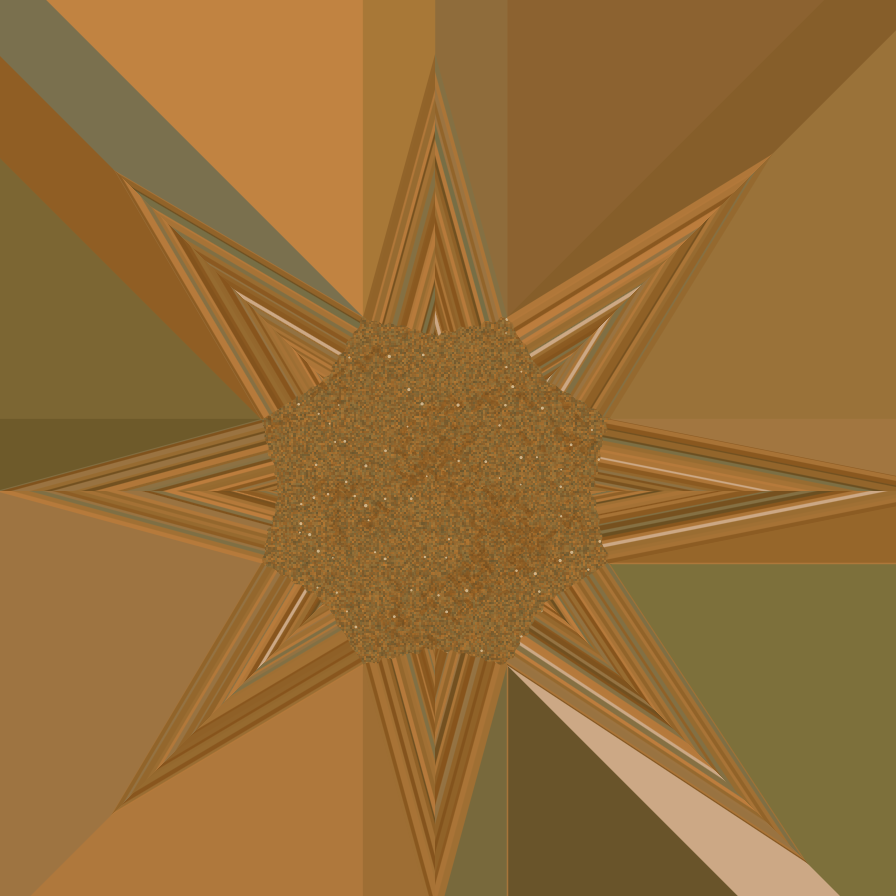
This background is drawn by a Shadertoy shader. Its source:

```glsl
// An eight-pointed star of nested chevron stripes around a grainy stone core.
// The plane folds into eight sectors; each holds a spike, a two-tone strip behind
// it and a flat wedge beside it. Cellular noise and sines texture the core.

const vec2  CENTER  = vec2(0.4857, 0.4518);
const float STEP    = 0.785398;  // angle of one sector
const float HALF    = 0.0807;    // half width of a spike's base
const float APOTHEM = 0.1935;    // distance from center to a spike's base
const float NOTCH   = 0.1750;    // distance to the middle of a core side
const float STRIPES = 25.0;      // chevrons in one spike
const float GRAIN   = 430.0;     // grain cells across the canvas
const float SPECKS  = 48.0;      // speck cells across the canvas

const vec3 RUST  = vec3(0.53, 0.33, 0.11);
const vec3 OCHRE = vec3(0.59, 0.42, 0.19);
const vec3 AMBER = vec3(0.74, 0.49, 0.24);
const vec3 MOSS  = vec3(0.46, 0.43, 0.27);
const vec3 UMBER = vec3(0.42, 0.31, 0.13);
const vec3 CREAM = vec3(0.80, 0.66, 0.52);
const vec3 OLIVE = vec3(0.49, 0.44, 0.23);
const vec3 SAND  = vec3(0.62, 0.455, 0.255);
const vec3 TAN   = vec3(0.685, 0.47, 0.235);
const vec3 KHAKI = vec3(0.605, 0.447, 0.225);

// Counterclockwise from the right: tip distances, wedges, both halves of strips
const float TIP[8] = float[8](0.60, 0.532, 0.488, 0.506, 0.49, 0.512, 0.49, 0.587);
const vec3 WEDGE[8] = vec3[8](KHAKI, vec3(0.55, 0.385, 0.19), vec3(0.757, 0.514, 0.255),
    vec3(0.486, 0.40, 0.20), SAND, TAN, vec3(0.41, 0.33, 0.165), OLIVE);
const vec3 STRIP_LEFT[8] = vec3[8](vec3(0.635, 0.463, 0.25), vec3(0.525, 0.37, 0.165),
    vec3(0.66, 0.47, 0.215), vec3(0.565, 0.37, 0.14), SAND, TAN, vec3(0.47, 0.41, 0.235), OLIVE);
const vec3 STRIP_RIGHT[8] = vec3[8](vec3(0.59, 0.40, 0.165), KHAKI, vec3(0.56, 0.425, 0.23),
    vec3(0.48, 0.44, 0.305), vec3(0.43, 0.353, 0.165), SAND, vec3(0.62, 0.43, 0.205), CREAM);

float hash(vec2 p) {
    vec3 q = fract(vec3(p.xyx) * 0.1031);
    q += dot(q, q.yzx + 33.33);
    return fract((q.x + q.y) * q.z);
}

// Distance to the nearest scattered point, and that point's random value
vec2 cellular(vec2 p) {
    vec2 cell = floor(p), best = vec2(9.0, 0.0);
    for (int y = -1; y <= 1; y++)
    for (int x = -1; x <= 1; x++) {
        vec2 c = cell + vec2(x, y);
        vec2 site = c + 0.15 + 0.7 * vec2(hash(c), hash(c + 71.0));
        float d = distance(p, site);
        if (d < best.x) best = vec2(d, hash(c + 137.0));
    }
    return best;
}

vec3 stripeColor(float index, float seed) {
    float pick = hash(vec2(index, seed)), shade = hash(vec2(index + 40.0, seed));
    vec3 color = mix(OCHRE, AMBER, shade);
    if (pick < 0.24) color = mix(RUST, OCHRE, shade);
    else if (pick < 0.44) color = mix(MOSS, SAND, shade);
    else if (pick < 0.56) color = mix(UMBER, RUST, shade);
    else if (pick > 0.97) color = CREAM;
    return color;
}

// Stripes of uneven width, finer toward the inside
vec3 chevrons(float t, float seed, float blur) {
    float x = STRIPES * pow(t, 0.75);
    float index = floor(x + 0.5);
    float edge = index + 0.75 * (hash(vec2(index, seed + 9.0)) - 0.5);
    float w = clamp(blur * STRIPES * 0.75 * pow(t, -0.25), 0.01, 0.5);
    return mix(stripeColor(index - 1.0, seed), stripeColor(index, seed),
               smoothstep(edge - w, edge + w, x));
}

vec3 stone(vec2 p, float px) {
    // Fine grain
    vec2 g = floor(p * GRAIN);
    vec3 color = mix(vec3(0.49, 0.395, 0.21), vec3(0.62, 0.41, 0.17), hash(g));
    color *= 0.88 + 0.24 * hash(g + 211.0);
    // Clustered rust patches, denser at the lower right
    float drift = sin(p.x * 37.0 + 2.0 * sin(p.y * 29.0)) + sin(p.y * 43.0 - p.x * 21.0);
    float cluster = 0.45 + 0.16 * drift - 1.6 * distance(p, vec2(0.06, -0.04));
    vec2 blob = cellular(p * 75.0 + 0.4 * sin(p.yx * 310.0));
    float patchy = smoothstep(0.6, 0.3, blob.x) * smoothstep(0.0, 0.25, cluster - 0.65 * blob.y);
    color = mix(color, RUST * (0.85 + 0.3 * hash(g + 31.0)), 0.6 * patchy);
    color *= 1.06 - 0.14 * cellular(p * 140.0).x;
    // Pale specks
    vec2 speck = cellular(p * SPECKS);
    float radius = 0.0006 + 0.0011 * hash(vec2(speck.y * 97.0, 3.0));
    float dot_ = smoothstep(radius + px, radius - 0.5 * px, speck.x / SPECKS);
    return mix(color, vec3(0.86, 0.76, 0.60), 0.85 * dot_ * step(0.68, speck.y));
}

void mainImage(out vec4 fragColor, in vec2 fragCoord) {
    float px = 0.75 / iResolution.y;
    vec2 p = fragCoord / iResolution.y - CENTER;

    // Fold into a sector: x runs along the spike, y across it
    float turn = round(atan(p.y, p.x) / STEP);
    int k = (int(turn) + 8) & 7;
    float c = cos(turn * STEP), s = sin(turn * STEP);
    vec2 q = vec2(c * p.x + s * p.y, c * p.y - s * p.x);
    float across = abs(q.y);

    // Flat strips and wedges, with two bright seams
    vec3 color = mix(STRIP_RIGHT[k], STRIP_LEFT[k], smoothstep(-px, px, q.y));
    vec3 wedge = WEDGE[q.y > 0.0 ? k : (k + 7) & 7];
    color = mix(color, wedge, smoothstep(-px, px, across - HALF));
    bool seamed = (k == 0 && q.y < 0.0) || (k == 6 && q.y > 0.0);
    if (seamed) color = mix(color, AMBER, 0.7 * smoothstep(2.0 * px, 0.0, abs(across - HALF)));

    // Spike: t is 1 on its sides and falls toward the base's middle
    float reach = TIP[k] - APOTHEM;
    float t = across / HALF + (q.x - APOTHEM) / reach;
    float blur = px * length(vec2(1.0 / HALF, 1.0 / reach));
    float seed = float(k) * 17.0 + (q.y > 0.0 ? 5.0 : 0.0);
    vec3 spike = chevrons(max((t + 0.08) / 1.08, 0.001), seed, blur);
    color = mix(color, spike, smoothstep(blur, -blur, t - 1.0));

    // Core with slightly notched, rough sides
    float rough = 0.0012 * (sin(p.x * 410.0) + sin(p.y * 370.0 + p.x * 190.0));
    float side = q.x - mix(NOTCH, APOTHEM, min(across / HALF, 1.0)) + rough;
    color = mix(color, stone(p, px), smoothstep(px, -px, side));
    fragColor = vec4(color, 1.0);
}
```
